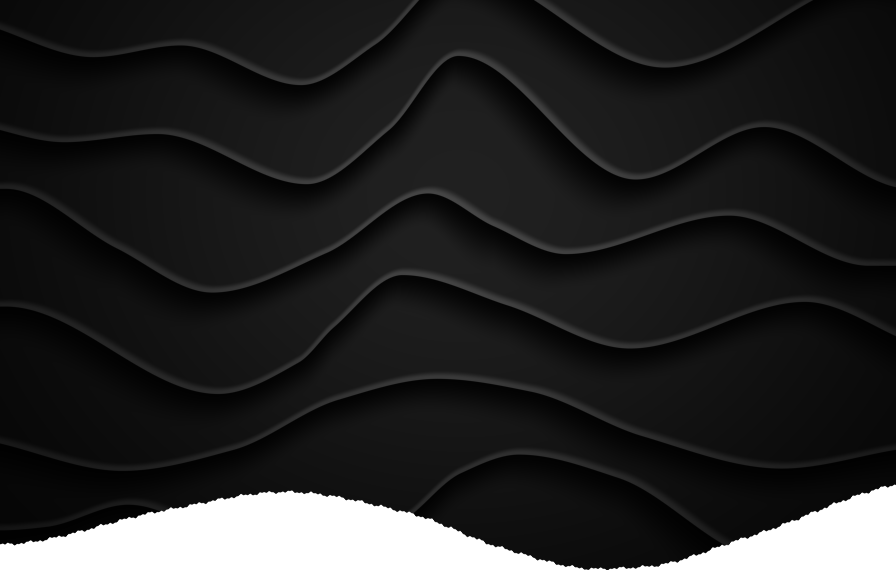
Give the GLSL for this background, as a WebGL 2 fragment shader.

```glsl
#version 300 es
precision highp float;
// Dark layered waves with lit rims and soft shadows above a torn white paper edge.

uniform vec2 u_resolution;
out vec4 fragColor;

const vec2 CANVAS = vec2(768.0, 489.0);      // design units, y pointing down
const vec2 GLOW_CENTER = vec2(395.0, 165.0);
const vec2 GLOW_RADIUS = vec2(385.0, 335.0);
const float FACE_TONE = 0.125;
const float RIM_TONE = 0.145;
const float RIM_WIDTH = 7.5;
const float SHADOW_WIDTH = 32.0;
const float SHADOW_FLOOR = 0.10;
const float SIDE_LIGHT = 0.4;                // widens rims and shadows on falling slopes
const float TEAR_ROUGHNESS = 0.7;
const vec3 PAPER = vec3(1.0);

// Crests, troughs and bends of each edge
const int KNOTS = 9;
const vec2 WAVE_A[KNOTS] = vec2[KNOTS](
  vec2(-40, 17), vec2(80, 49), vec2(155, 39), vec2(258, 73), vec2(322, 38),
  vec2(395, -24), vec2(570, 58), vec2(760, -20), vec2(900, 0));
const vec2 WAVE_B[KNOTS] = vec2[KNOTS](
  vec2(-40, 105), vec2(55, 122), vec2(135, 115), vec2(263, 158), vec2(333, 112),
  vec2(393, 48), vec2(545, 154), vec2(655, 109), vec2(780, 162));
const vec2 WAVE_C[KNOTS] = vec2[KNOTS](
  vec2(5, 162), vec2(100, 213), vec2(182, 251), vec2(280, 217), vec2(367, 166),
  vec2(423, 194), vec2(485, 218), vec2(625, 185), vec2(745, 228));
const vec2 WAVE_D[KNOTS] = vec2[KNOTS](
  vec2(5, 263), vec2(187, 338), vec2(256, 311), vec2(286, 281), vec2(345, 236),
  vec2(435, 262), vec2(540, 299), vec2(690, 259), vec2(810, 300));
const vec2 WAVE_E[KNOTS] = vec2[KNOTS](
  vec2(-40, 375), vec2(105, 404), vec2(200, 386), vec2(290, 343), vec2(375, 325),
  vec2(455, 336), vec2(550, 374), vec2(670, 402), vec2(800, 383));
const vec2 WAVE_F[KNOTS] = vec2[KNOTS](
  vec2(0, 455), vec2(40, 452), vec2(110, 433), vec2(250, 490), vec2(345, 447),
  vec2(395, 406), vec2(445, 390), vec2(530, 410), vec2(660, 480));
const vec2 TEAR[KNOTS] = vec2[KNOTS](
  vec2(0, 467), vec2(140, 438), vec2(245, 422), vec2(350, 440), vec2(430, 470),
  vec2(510, 488), vec2(555, 486), vec2(640, 461), vec2(800, 412));

// Flat at crests and troughs, harmonic mean of both sides elsewhere
float knotSlope(vec2 k[KNOTS], int i) {
  if (i == 0 || i == KNOTS - 1) return 0.0;
  vec2 before = k[i] - k[i - 1];
  vec2 after = k[i + 1] - k[i];
  float s = before.y / before.x;
  float r = after.y / after.x;
  return s * r <= 0.0 ? 0.0 : 2.0 * s * r / (s + r);
}

// Monotone cubic through the knots: height and slope at x
vec2 edgeCurve(float x, vec2 k[KNOTS]) {
  int i = 0;
  for (int j = 1; j < KNOTS - 1; j++) if (x > k[j].x) i = j;
  vec2 span = k[i + 1] - k[i];
  float t = clamp((x - k[i].x) / span.x, 0.0, 1.0);
  float m0 = knotSlope(k, i) * span.x;
  float m1 = knotSlope(k, i + 1) * span.x;
  float c2 = 3.0 * span.y - 2.0 * m0 - m1;
  float c3 = m0 + m1 - 2.0 * span.y;
  float height = k[i].y + t * (m0 + t * (c2 + t * c3));
  return vec2(height, (m0 + t * (2.0 * c2 + 3.0 * t * c3)) / span.x);
}

// Signed distance below the edge, and the sine of its tilt
vec2 edgeDistance(vec2 p, vec2 k[KNOTS]) {
  vec2 c = edgeCurve(p.x, k);
  float stretch = inversesqrt(1.0 + c.y * c.y);
  return vec2((p.y - c.x) * stretch, c.y * stretch);
}

// Shadow below the edge, lit rim above it
float addLayer(float tone, vec2 p, float glow, float aa, vec2 k[KNOTS]) {
  vec2 e = edgeDistance(p, k);
  float spread = 1.0 + SIDE_LIGHT * e.y;
  float below = smoothstep(-aa, aa, e.x);
  float shadow = mix(SHADOW_FLOOR, 1.0, smoothstep(-2.0, SHADOW_WIDTH * spread, e.x));
  float rim = smoothstep(-RIM_WIDTH * spread, -1.5, e.x) * (1.0 - below);
  return tone * mix(1.0, shadow, below) + RIM_TONE * rim * mix(0.25, 1.0, glow);
}

// Layered sines for the ragged paper fibres
float fibres(float x) {
  return sin(x * 0.31) + 0.7 * sin(x * 0.73 + 1.9) + 0.5 * sin(x * 1.57 + 4.0);
}

void main() {
  vec2 uv = gl_FragCoord.xy / u_resolution;
  vec2 p = vec2(uv.x, 1.0 - uv.y) * CANVAS;
  float aa = 0.75 * CANVAS.x / u_resolution.x;

  vec2 q = (p - GLOW_CENTER) / GLOW_RADIUS;
  float glow = exp(-dot(q, q));
  float tone = FACE_TONE * glow;

  tone = addLayer(tone, p, glow, aa, WAVE_A);
  tone = addLayer(tone, p, glow, aa, WAVE_B);
  tone = addLayer(tone, p, glow, aa, WAVE_C);
  tone = addLayer(tone, p, glow, aa, WAVE_D);
  tone = addLayer(tone, p, glow, aa, WAVE_E);
  tone = addLayer(tone, p, glow, aa, WAVE_F);

  float tear = edgeDistance(p, TEAR).x + TEAR_ROUGHNESS * fibres(p.x);
  fragColor = vec4(mix(vec3(tone), PAPER, smoothstep(-aa, aa, tear)), 1.0);
}
```
